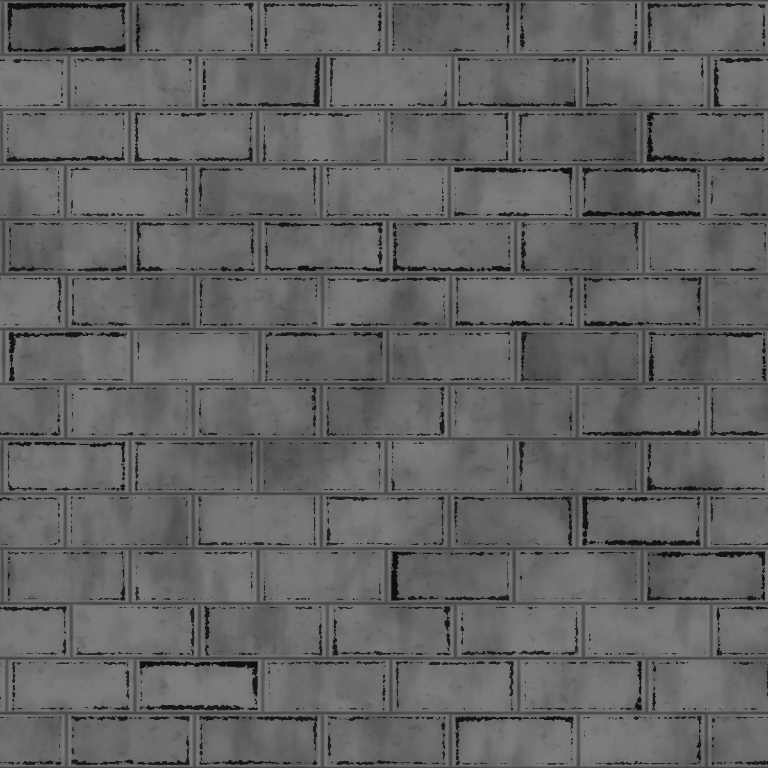
This texture is drawn by a Shadertoy shader. Its source:

```glsl
// Weathered grey brick wall in running bond, six bricks across and fourteen courses.
// Grain is thresholded against depth to give each brick side broken, ragged dark
// edges; thin soft grooves split the mortar, and layered noise stains the stone.

const vec2 BRICKS = vec2(6.0, 14.0);
const vec2 BRICK_SIZE = 1.0 / BRICKS;
const vec2 MORTAR_HALF = vec2(0.0074, 0.0046);
const vec3 PALE_STONE = vec3(0.485);
const vec3 MORTAR = vec3(0.43);
const vec3 GROOVE = vec3(0.23);
const vec3 CREVICE = vec3(0.05);

float hash(vec2 p) {
    return fract(sin(dot(p, vec2(127.1, 311.7))) * 43758.55);
}

float noise(vec2 p) {
    vec2 i = floor(p), f = fract(p);
    f = f * f * (3.0 - 2.0 * f);
    return mix(mix(hash(i), hash(i + vec2(1, 0)), f.x),
               mix(hash(i + vec2(0, 1)), hash(i + vec2(1, 1)), f.x), f.y);
}

float fbm(vec2 p) {
    float sum = 0.0, amp = 0.5;
    for (int i = 0; i < 4; i++) {
        sum += amp * noise(p);
        p = mat2(0.8, 0.6, -0.6, 0.8) * p * 2.03 + 17.3;
        amp *= 0.5;
    }
    return sum / 0.9375;
}

// Broken dark edge along one side; d is the depth into the brick,
// corner the distance to the nearest end of that side.
float edgeWear(float d, float corner, vec2 p, float wear) {
    float grain = noise(p * 210.0) * 0.5 + noise(p * 430.0 + 7.0) * 0.5;
    float patchy = smoothstep(0.2, 0.75, noise(p * 40.0 + 9.0));
    float width = mix(0.0014, 0.0034, wear) * mix(0.7, 1.25, patchy);
    width += 0.003 * wear * exp(-corner / 0.008);
    float bow = 0.0035 * wear * noise(p * 26.0 + wear * 50.0);
    float depth = abs(d - 0.0009 - bow) / width;
    float cover = mix(0.52, 1.0, wear) + 0.2 * (patchy - 0.5);
    float flakes = smoothstep(0.0, 0.22, cover - 0.42 * depth - grain);
    flakes *= 1.0 - smoothstep(0.8, 1.7, depth);
    float halo = exp(-max(d, 0.0) / 0.005) * wear * 0.22;
    return max(flakes * mix(0.7, 1.0, wear), halo);
}

// Soft line down the middle of a joint, with a slight wander.
float groove(float d, float width, vec2 p) {
    float wander = (noise(p * 75.0) - 0.5) * 0.0008;
    return (1.0 - smoothstep(width * 0.1, width, abs(d + wander)))
         * mix(0.55, 1.0, noise(p * 30.0));
}

// Darkening from broad clouds, vertical drips, fine grain and flecks.
float staining(vec2 p, vec2 id) {
    float clouds = smoothstep(0.4, 0.78, fbm(p * vec2(9.0, 7.0) + 3.0));
    float drips = smoothstep(0.48, 0.78, fbm(p * vec2(26.0, 8.0) + id * 3.7));
    float mottles = smoothstep(0.4, 0.75, fbm(p * 38.0 + id * 5.1));
    float flecks = smoothstep(0.68, 0.82, fbm(p * vec2(75.0, 95.0)));
    float grain = noise(p * 330.0) - 0.5;
    return clouds * 0.075 + drips * 0.065 + mottles * 0.035
         + flecks * 0.04 + grain * 0.012;
}

void mainImage(out vec4 fragColor, in vec2 fragCoord) {
    vec2 uv = fragCoord / iResolution.xy;
    float aa = 1.0 / min(iResolution.x, iResolution.y);

    // Running bond with a small random shift per course
    vec2 grid = uv * BRICKS;
    float course = floor(grid.y);
    float slip = hash(vec2(course, 4.0));
    grid.x -= 0.5 * (1.0 - mod(course, 2.0)) + 0.01 + 0.07 * slip * slip;
    vec2 id = vec2(mod(floor(grid.x), BRICKS.x), course);

    // Distances to the joints and to the four brick sides
    vec2 low = fract(grid) * BRICK_SIZE;
    vec2 high = BRICK_SIZE - low;
    vec2 joint = min(low, high);
    vec2 depth = joint - MORTAR_HALF;
    float inside = smoothstep(-aa, aa, min(depth.x, depth.y) + 0.0008);

    // Stone and mortar tones
    float stain = staining(uv, id);
    float tone = hash(id + 21.0);
    vec3 stone = PALE_STONE - stain - 0.06 * tone * tone;
    float ridge = smoothstep(0.001, 0.004, min(joint.x, joint.y));
    vec3 mortar = MORTAR + 0.045 * ridge - stain * 0.65;
    float line = max(groove(joint.x, 0.0036, uv) * 0.85, groove(joint.y, 0.0031, uv + 5.0));
    mortar = mix(mortar, GROOVE, line * 0.9);
    vec3 color = mix(mortar, stone, inside);

    // Independent wear on the left, right, bottom and top sides
    float crevice = 0.0;
    float brickWear = hash(id + 57.0);
    for (int side = 0; side < 4; side++) {
        bool upright = side < 2;
        vec2 reach = (side % 2 == 0 ? low : high) - MORTAR_HALF;
        float d = upright ? reach.x : reach.y;
        float corner = max(upright ? depth.y : depth.x, 0.0);
        float wear = hash(id + float(side) * 13.7 + 31.0);
        wear = wear * mix(0.3, 1.0, brickWear);
        crevice = max(crevice, edgeWear(d, corner, uv, wear));
    }
    color = mix(color, CREVICE, crevice * inside);

    fragColor = vec4(clamp(color, 0.0, 1.0), 1.0);
}
```
